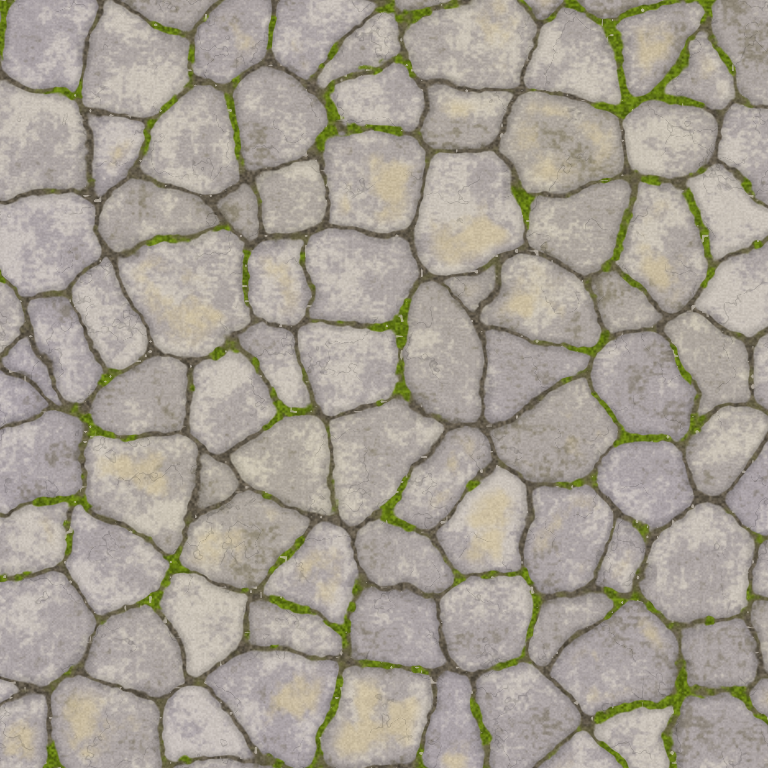
Reproduce this texture procedurally as a WebGL 1 fragment shader.

```glsl
precision highp float;
// Irregular grey flagstone paving with dark earth joints and patches of moss.
uniform vec2 u_resolution;

const float STONES = 9.0;         // average stones across the canvas
const float JITTER = 0.92;        // scatter of the stone centres
const float SIZE_SPREAD = 0.42;   // difference between large and small stones
const float JOINT = 0.026;        // half width of a joint, in stone units
const float ROUNDING = 0.11;      // softness of the stone corners
const float MOTTLE = 0.95;        // strength of the blotches on the stones
const float RELIEF = 0.42;        // strength of the slate surface relief
const float GRAIN = 0.075;        // strength of the fine speckle
const float MOSS_LEVEL = 0.53;    // noise level above which moss grows

const vec3 PALE = vec3(0.79, 0.76, 0.72);
const vec3 GREY = vec3(0.67, 0.64, 0.63);
const vec3 SHADE = vec3(0.55, 0.52, 0.47);
const vec3 EARTH = vec3(0.36, 0.33, 0.28);
const vec3 OLIVE = vec3(0.42, 0.41, 0.25);
const vec3 MOSS = vec3(0.38, 0.46, 0.09);
const vec3 LICHEN = vec3(0.82, 0.76, 0.62);
const vec3 QUARTZ = vec3(0.88, 0.87, 0.87);

float hash(vec2 p) {
  return fract(sin(dot(p, vec2(127.1, 311.7))) * 43758.5453);
}

vec2 hash2(vec2 p) {
  return vec2(hash(p), hash(p + 57.3));
}

float noise(vec2 p) {
  vec2 i = floor(p), f = fract(p);
  f = f * f * (3.0 - 2.0 * f);
  return mix(mix(hash(i), hash(i + vec2(1, 0)), f.x),
             mix(hash(i + vec2(0, 1)), hash(i + vec2(1, 1)), f.x), f.y);
}

float fbm(vec2 p) {
  float sum = 0.0, amp = 0.5;
  for (int i = 0; i < 5; i++) {
    sum += amp * noise(p);
    p = mat2(1.6, 1.2, -1.2, 1.6) * p + 7.7;
    amp *= 0.55;
  }
  return sum / 1.055;
}

float smoothMin(float a, float b, float k) {
  float h = max(k - abs(a - b), 0.0) / k;
  return min(a, b) - h * h * k * 0.25;
}

vec2 centre(vec2 cell) {
  return cell + 0.5 + JITTER * (hash2(cell) - 0.5);
}

float weight(vec2 cell) {
  return SIZE_SPREAD * hash(cell + 19.4);
}

// Weighted Voronoi: xy = cell of the stone, z = distance to its edge.
vec3 paving(vec2 p) {
  vec2 base = floor(p), own = base;
  float best = 1e3;
  for (int y = -2; y <= 2; y++)
  for (int x = -2; x <= 2; x++) {
    vec2 cell = base + vec2(x, y), d = centre(cell) - p;
    float power = dot(d, d) - weight(cell);
    if (power < best) { best = power; own = cell; }
  }
  float edge = 8.0;
  for (int y = -2; y <= 2; y++)
  for (int x = -2; x <= 2; x++) {
    if (x == 0 && y == 0) continue;
    vec2 cell = own + vec2(x, y), d = centre(cell) - p;
    float gap = dot(d, d) - weight(cell) - best;
    edge = smoothMin(edge, 0.5 * gap / length(centre(cell) - centre(own)), ROUNDING);
  }
  return vec3(own, edge);
}

vec3 stoneColour(vec2 p, vec2 id, float depth) {
  vec2 q = p + 13.0 * hash2(id + 3.1);
  float blotch = fbm(q * 2.6);
  float relief = fbm(q * 5.0) - fbm(q * 5.0 + vec2(0.16, -0.2));
  float tone = 0.56 + MOTTLE * (blotch - 0.5) + 0.24 * (hash(id + 8.8) - 0.5);
  tone += RELIEF * relief + 0.3 * (noise(q * 24.0) - 0.5);
  vec3 col = mix(SHADE, GREY, smoothstep(0.12, 0.42, tone));
  col = mix(col, PALE, smoothstep(0.48, 0.78, tone));
  // Cool or warm cast, drifting over the paving and from stone to stone
  float warmth = noise(p * 0.35 + 4.0) + 0.7 * hash(id + 5.5) - 0.85;
  col += warmth * vec3(0.012, 0.012, -0.035);
  // Lichen bloom, thin surface cracks and rare quartz patches
  float bloom = smoothstep(0.48, 0.7, fbm(q * 2.0 + 31.0)) * smoothstep(0.06, 0.25, depth);
  col = mix(col, LICHEN, bloom * 0.75 * step(0.6, hash(id + 2.2)));
  float crack = 1.0 - smoothstep(0.0, 0.012, abs(fbm(q * 1.6 + 60.0) - 0.5));
  col *= 1.0 - 0.13 * crack * smoothstep(0.4, 0.6, noise(q * 3.0));
  float vein = smoothstep(0.5, 0.53, fbm(q * 1.7 + 90.0)) * step(0.975, hash(id + 6.6));
  col = mix(col, QUARTZ, 0.8 * vein);
  return col * mix(0.83, 1.0, smoothstep(0.0, 0.1, depth));
}

void main() {
  vec2 p = gl_FragCoord.xy / min(u_resolution.x, u_resolution.y) * STONES;
  float pixel = STONES / min(u_resolution.x, u_resolution.y);

  // Chipped, slightly wavering outlines
  vec2 warp = vec2(noise(p * 2.7), noise(p * 2.7 + 40.0)) - 0.5;
  vec2 chips = vec2(noise(p * 13.0), noise(p * 13.0 + 70.0)) - 0.5;
  vec3 stone = paving(p + 0.16 * warp + 0.035 * chips);

  // Joints widen where moss grows
  float growth = fbm(p * 1.5 + 21.0) + 0.22 * (noise(p * 9.0) - 0.5);
  float moss = smoothstep(MOSS_LEVEL, MOSS_LEVEL + 0.1, growth);
  float depth = stone.z - JOINT * (0.6 + 0.8 * noise(p * 3.5) + 0.7 * moss);
  float soft = max(0.014, pixel);
  float cover = smoothstep(-soft, soft, depth);

  // Earth, moss and pale grit in the joints
  float speck = noise(p * 34.0);
  vec3 joint = EARTH * (0.78 + 0.5 * speck);
  joint = mix(joint, OLIVE, 0.6 * smoothstep(0.4, 0.55, growth));
  joint = mix(joint, MOSS * (0.75 + 0.5 * speck), moss);
  joint = mix(joint, PALE, 0.7 * smoothstep(0.86, 0.94, noise(p * 17.0 + 11.0)));

  vec3 col = mix(joint, stoneColour(p, stone.xy, depth), cover);
  col += GRAIN * (noise(p * 52.0) - 0.5);
  gl_FragColor = vec4(clamp(col, 0.0, 1.0), 1.0);
}
```
